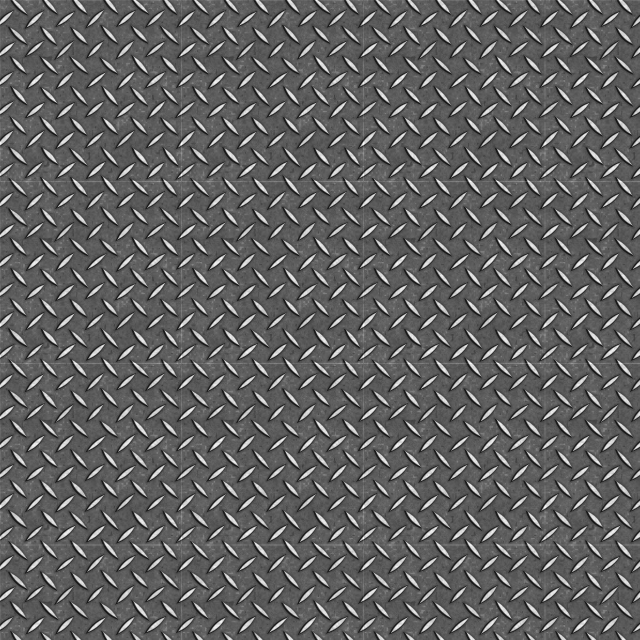
Reproduce this texture procedurally as a three.js fragment shader.

```glsl
// Worn steel tread plate: square sheets tiled with faint light seams, each
// carrying a grid of raised lens-shaped studs leaning left and right in turn.
// Studs are vesica distance fields; wear is value noise periodic per sheet.

#define SHEETS 3.523        // sheets across the canvas
#define STUDS 6.0           // studs of each lean per sheet side
#define HALF_LENGTH 0.375   // stud size, in stud cells
#define HALF_WIDTH 0.066
#define RIM 0.030           // dark rim around a stud
#define EDGE 0.020          // edge softness
#define SEAM_LIGHT 0.13
#define STEEL vec3(0.362)
#define STEEL_SHADE vec3(0.23)
#define RIM_DARK vec3(0.085)
#define FACE_EDGE vec3(0.60)
#define FACE_LIGHT vec3(0.89)

varying vec2 vUv;

float hash(vec2 p) {
  vec3 a = fract(p.xyx * 0.1031);
  a += dot(a, a.yzx + 33.33);
  return fract((a.x + a.y) * a.z);
}

// Value noise in -1..1 that repeats every "period" lattice cells
float noise(vec2 sheet, float period, float seed) {
  vec2 p = sheet * period;
  vec2 i = floor(p), f = fract(p);
  f = f * f * (3.0 - 2.0 * f);
  vec2 a = mod(i, period) + seed;
  vec2 b = mod(i + 1.0, period) + seed;
  float bottom = mix(hash(a), hash(vec2(b.x, a.y)), f.x);
  float top = mix(hash(vec2(a.x, b.y)), hash(b), f.x);
  return mix(bottom, top, f.y) * 2.0 - 1.0;
}

// Pointed lens along x: two circular arcs, capped at the tips
float lens(vec2 p, float halfLength, float halfWidth) {
  float radius = (halfLength * halfLength + halfWidth * halfWidth) / (2.0 * halfWidth);
  float arc = length(vec2(p.x, abs(p.y) + radius - halfWidth)) - radius;
  return max(arc, abs(p.x) - halfLength);
}

vec2 turn(vec2 p, float angle) {
  float c = cos(angle), s = sin(angle);
  return vec2(c * p.x + s * p.y, c * p.y - s * p.x);
}

// One family of studs: soft shade, dark rim, then the bright worn face
vec3 addStuds(vec3 color, vec2 q, vec2 anchor, float angle, float wear) {
  vec2 id = floor(q - anchor + 0.5);
  vec2 key = mod(id, STUDS) + anchor * 37.0;
  vec2 jitter = vec2(hash(key + 3.1), hash(key + 8.7)) - 0.5;
  vec2 p = q - anchor - id - 0.055 * jitter;
  float tilt = angle + 0.14 * (hash(key + 15.3) - 0.5);
  float size = 0.94 + 0.12 * hash(key + 21.9);
  float studLength = HALF_LENGTH * size;
  float studWidth = HALF_WIDTH * (0.88 + 0.24 * hash(key + 29.2));

  vec2 shadowPoint = p + vec2(0.027, -0.012);
  float rim = lens(turn(shadowPoint, tilt), studLength + 0.055, studWidth + RIM);
  float face = lens(turn(p, tilt), studLength, studWidth);
  color = mix(color, STEEL_SHADE, 0.62 * (1.0 - smoothstep(-0.01, 0.085, rim)));
  color = mix(color, RIM_DARK, 0.94 * (1.0 - smoothstep(-EDGE, EDGE, rim)));

  vec3 metal = mix(FACE_EDGE, FACE_LIGHT, smoothstep(0.0, 0.038, -face));
  metal *= 0.97 + 0.06 * jitter.x + 0.11 * wear;
  return mix(color, metal, 1.0 - smoothstep(-EDGE, EDGE, face));
}

void main() {
  // Sheets start at the top left corner; y runs down
  vec2 plate = vec2(vUv.x, 1.0 - vUv.y) * SHEETS;
  vec2 sheet = fract(plate);
  vec2 q = plate * STUDS;

  // Steel: broad stains, blotches and fine grain
  float stain = noise(sheet, 9.0, 2.0);
  float blotch = noise(sheet, 31.0, 51.0);
  float grain = noise(sheet, 83.0, 103.0);
  float speckle = noise(sheet, 170.0, 211.0);
  vec3 color = STEEL + 0.024 * stain + 0.022 * blotch + 0.026 * grain + 0.024 * speckle;

  // Pale scuffs gather in stained patches, dark pits are scattered
  float scuff = smoothstep(0.35, 0.9, grain) * smoothstep(-0.1, 0.6, stain + 0.5 * blotch);
  float pit = smoothstep(0.6, 0.95, noise(sheet, 57.0, 307.0));
  color += 0.09 * scuff - 0.07 * pit;

  // Seams: broken pale hairlines where sheets meet
  vec2 gap = min(sheet, 1.0 - sheet) * STUDS;
  vec2 hairline = 1.0 - smoothstep(vec2(0.0), vec2(0.032), gap);
  float seam = max(hairline.y, 0.75 * hairline.x) * (0.85 + 0.35 * blotch);

  // Studs leaning right, then left
  float wear = 0.6 * grain + 0.4 * speckle;
  color = addStuds(color, q, vec2(0.17, 0.62), -0.74, wear);
  color = addStuds(color, q, vec2(0.63, 0.16), 0.82, wear);
  color += SEAM_LIGHT * seam;

  gl_FragColor = vec4(clamp(color, 0.0, 1.0), 1.0);
}
```
